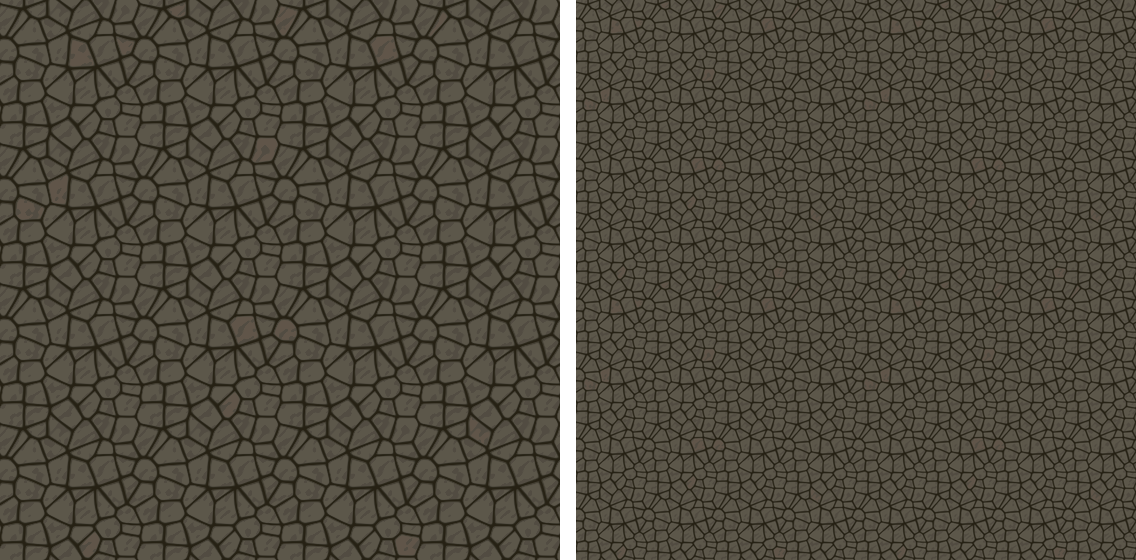
Left, the tile; right, the same tile 2 across and 2 down.
This texture is drawn by a WebGL 1 fragment shader. Its source:

```glsl
precision highp float;

uniform vec2 u_resolution;

// Layout, in units of one repeat
const float REPEATS = 4.0;
const vec2 GRID = vec2(6.0, 7.0);       // stones across and down in a repeat
const float JITTER = 0.88;
const float SIZE_SPREAD = 0.009;        // uneven stone sizes
const float BEND = 0.007;               // curvature of the joints
const float CORNER_SHARPNESS = 190.0;

// Distances from the middle of a joint
const float GROOVE = 0.0055;
const float SLOPE = 0.0105;
const float RIM = 0.0145;
const float RIDGE_AT = 0.0078;
const float RIDGE_HALF = 0.0014;
const float WIDTH_WEAR = 0.6;

// Chisel marks and tint
const float MARK_CUT = 0.69;
const float MARK_SOFT = 0.035;
const float TINT_SHARE = 0.025;
const vec2 LIGHT = vec2(-0.6, 0.8);

const vec3 GROOVE_COLOR = vec3(0.15, 0.13, 0.08);
const vec3 SLOPE_COLOR = vec3(0.18, 0.17, 0.12);
const vec3 RIDGE_COLOR = vec3(0.30, 0.28, 0.23);
const vec3 SHADE_COLOR = vec3(0.32, 0.30, 0.26);
const vec3 FACE_COLOR = vec3(0.36, 0.34, 0.29);
const vec3 TINT_COLOR = vec3(0.375, 0.335, 0.285);
const float TAU = 6.283185;

float hash(vec2 p) {
  return fract(sin(dot(p, vec2(127.1, 311.7))) * 43758.5453);
}

vec2 wrap(vec2 cell, vec2 period) {
  return floor(mod(cell + 0.5, period));
}

// Value noise that wraps after a whole number of lattice cells
float noise(vec2 p, vec2 period) {
  vec2 i = floor(p);
  vec2 f = fract(p);
  f = f * f * (3.0 - 2.0 * f);
  float a = hash(wrap(i, period));
  float b = hash(wrap(i + vec2(1.0, 0.0), period));
  float c = hash(wrap(i + vec2(0.0, 1.0), period));
  float d = hash(wrap(i + 1.0, period));
  return mix(mix(a, b, f.x), mix(c, d, f.x), f.y);
}

// Stone centre in xy, size weight in z
vec3 stoneSeed(vec2 cell) {
  vec2 id = wrap(cell, GRID);
  vec2 offset = vec2(hash(id + 3.7), hash(id + 19.3)) - 0.5;
  return vec3((cell + 0.5 + JITTER * offset) / GRID, SIZE_SPREAD * hash(id + 41.9));
}

float power(vec2 p, vec3 seed) {
  vec2 d = p - seed.xy;
  return dot(d, d) - seed.z;
}

// Rounded distance to the joint in x, facing towards the light in y
vec2 jointField(vec2 p, out vec2 stone) {
  vec2 home = floor(p * GRID);
  float best = 1e3;
  stone = home;
  for (int y = -2; y <= 2; y++) {
    for (int x = -2; x <= 2; x++) {
      vec2 cell = home + vec2(float(x), float(y));
      float d = power(p, stoneSeed(cell));
      if (d < best) { best = d; stone = cell; }
    }
  }
  vec3 own = stoneSeed(stone);
  float total = 1e-30;
  vec2 normal = vec2(0.0);
  for (int y = -2; y <= 2; y++) {
    for (int x = -2; x <= 2; x++) {
      if (x == 0 && y == 0) continue;
      vec3 other = stoneSeed(stone + vec2(float(x), float(y)));
      vec2 span = other.xy - own.xy;
      float gap = max(length(span), 1e-4);
      float edge = (power(p, other) - best) / (2.0 * gap);
      float share = exp(-CORNER_SHARPNESS * edge);
      total += share;
      normal += share * span / gap;
    }
  }
  return vec2(-log(total) / CORNER_SHARPNESS, dot(normal / total, LIGHT));
}

float above(float value, float limit, float blur) {
  return clamp((value - limit) / blur + 0.5, 0.0, 1.0);
}

void main() {
  vec2 p = gl_FragCoord.xy / u_resolution * REPEATS;
  float blur = REPEATS / min(u_resolution.x, u_resolution.y);

  // Bent stone outlines with joints of uneven width
  vec2 bent = p + BEND * sin(TAU * (vec2(3.0, 2.0) * p.yx + vec2(0.1, 0.4)));
  vec2 stone;
  vec2 field = jointField(bent, stone);
  float wear = noise(p * 11.0, vec2(11.0)) - 0.5;
  float edge = field.x / (1.0 + WIDTH_WEAR * wear);

  // Diagonal chisel marks, bent by a coarser noise
  vec2 drift = vec2(noise(p * 9.0 + 0.5, vec2(9.0)), noise(p.yx * 8.0, vec2(8.0)));
  vec2 q = p + 0.035 * drift;
  vec2 streak = vec2(14.0 * (q.x + q.y), 28.0 * (q.y - q.x));
  float mark = smoothstep(-MARK_SOFT, MARK_SOFT, noise(streak, vec2(14.0, 28.0)) - MARK_CUT);

  // Stone faces, a few of them browner
  float tinted = step(hash(wrap(stone, GRID * REPEATS) + 7.3), TINT_SHARE);
  vec3 face = mix(FACE_COLOR, TINT_COLOR, tinted);
  face = mix(face, SHADE_COLOR, mark);

  // Groove, slope, rim and face in turn
  vec3 color = mix(GROOVE_COLOR, SLOPE_COLOR, above(edge, GROOVE, blur));
  float ridge = above(RIDGE_HALF, abs(edge - RIDGE_AT), blur);
  color = mix(color, RIDGE_COLOR, ridge * smoothstep(0.0, 0.5, field.y));
  color = mix(color, SHADE_COLOR, above(edge, SLOPE, blur));
  color = mix(color, face, above(edge, RIM, blur));
  gl_FragColor = vec4(color, 1.0);
}
```
